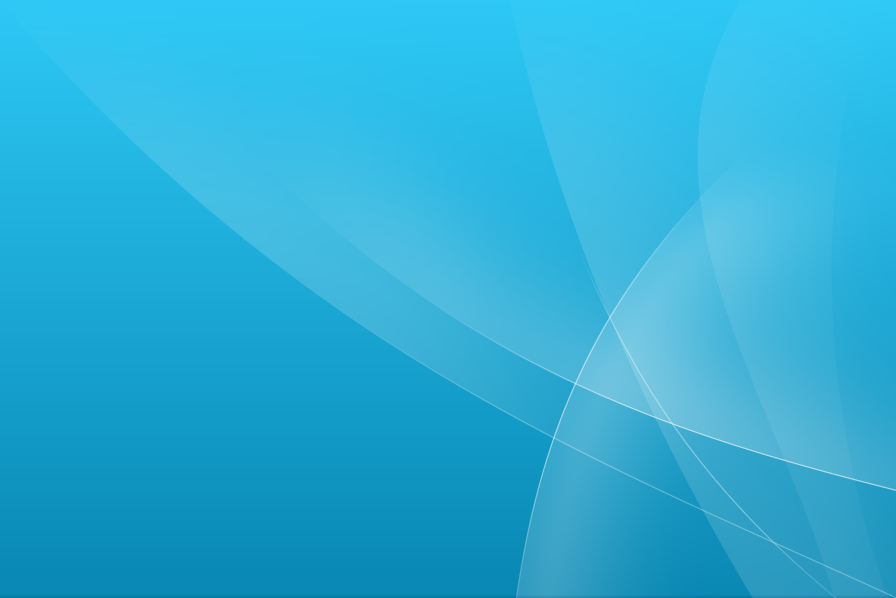
Reproduce this background procedurally as a WebGL 1 fragment shader.

```glsl
precision highp float;

uniform vec2 u_resolution;

#define SKY_TOP vec3(0.18, 0.785, 0.965)
#define SKY_BOTTOM vec3(0.03, 0.53, 0.70)
#define LIGHT vec3(1.0)
#define ASPECT 1.5
#define LINE_HALF_WIDTH 0.001

// Signed distance to the cubic s = k.x + k.y t + k.z t^2 + k.w t^3
float cubicDistance(vec4 k, float t, float s) {
    float value = k.x + t * (k.y + t * (k.z + t * k.w));
    float slope = k.y + t * (2.0 * k.z + 3.0 * k.w * t);
    return (s - value) / sqrt(1.0 + slope * slope);
}

// Veil with a crisp edge that fades out on its positive side
float veil(float dist, float reach, float pixel) {
    float inside = clamp(dist / pixel + 0.5, 0.0, 1.0);
    float depth = max(dist, 0.0) / reach;
    return inside * exp(-depth * depth);
}

float hairline(float dist, float pixel) {
    return clamp((LINE_HALF_WIDTH - abs(dist)) / pixel + 0.5, 0.0, 1.0);
}

vec3 lighten(vec3 color, float amount) {
    return mix(color, LIGHT, clamp(amount, 0.0, 1.0));
}

void main() {
    vec2 uv = gl_FragCoord.xy / u_resolution;
    float pixel = 1.0 / u_resolution.y;
    float x = uv.x * ASPECT;
    float down = 1.0 - uv.y;

    // Sweeping curves, positive above or to the right
    float wideSweep = -cubicDistance(vec4(0.0016, 1.1714, -0.5369, 0.133), x, down);
    float innerSweep = -cubicDistance(vec4(-0.303, 1.6696, -0.8975, 0.189), x, down);
    float blade = cubicDistance(vec4(0.854, 0.211, 0.195, 0.0), down, x);
    float thread = cubicDistance(vec4(0.8116, 0.4268, -0.3128, 0.474), down, x);
    float arch = cubicDistance(vec4(1.5961, -1.666, 1.2834, -0.349), down, x);
    float ribbon = cubicDistance(vec4(1.24, -0.5946, 1.385, -0.634), down, x);
    float ribbonEnd = cubicDistance(vec4(1.455, -0.279, 0.31, 0.0), down, x);

    vec3 color = mix(SKY_TOP, SKY_BOTTOM, down);

    // Left sweeps
    float wideFade = smoothstep(-0.05, 0.4, down) * (1.0 - smoothstep(0.6, 1.2, x));
    color = lighten(color, 0.17 * wideFade * veil(wideSweep, 0.28, pixel));
    float innerFade = smoothstep(0.4, 0.8, x) * (0.13 + 0.09 * smoothstep(0.8, 1.1, x));
    innerFade *= 1.0 - 0.4 * smoothstep(1.15, 1.5, x);
    color = lighten(color, innerFade * veil(innerSweep, 0.14, pixel));

    // Upright blade and arch
    float bladeFade = smoothstep(-0.1, 0.35, down);
    color = lighten(color, 0.14 * bladeFade * veil(blade, 0.23, pixel));
    float archFade = smoothstep(0.22, 0.45, down);
    float archGlow = 0.7 + 0.3 * smoothstep(0.0, 0.06, arch);
    color = lighten(color, 0.23 * archFade * archGlow * veil(arch, 0.17, pixel));

    // Right ribbon
    float ribbonFade = smoothstep(-0.15, 0.3, down) * (1.0 - 0.6 * down);
    color = lighten(color, 0.13 * ribbonFade * veil(ribbon, 0.2, pixel));
    float endFade = smoothstep(0.05, 0.35, down);
    color = lighten(color, 0.035 * endFade * veil(-ribbonEnd, 0.15, pixel));

    // Bright rims
    float wideRim = 0.3 * smoothstep(0.4, 0.95, x);
    color = lighten(color, wideRim * hairline(wideSweep, pixel));
    float innerRim = 0.6 * smoothstep(0.65, 1.1, x);
    color = lighten(color, innerRim * hairline(innerSweep, pixel));
    float threadRim = 0.38 * smoothstep(0.4, 0.6, down) * (1.0 - 0.6 * smoothstep(0.85, 1.0, down));
    color = lighten(color, threadRim * hairline(thread, pixel));
    float archRim = 0.55 * smoothstep(0.25, 0.6, down) * (1.0 - 0.6 * smoothstep(0.7, 1.0, down));
    color = lighten(color, archRim * hairline(arch, pixel));

    // Dark lower border
    color *= 1.0 - 0.1 * smoothstep(0.994, 0.999, down);

    gl_FragColor = vec4(color, 1.0);
}
```
